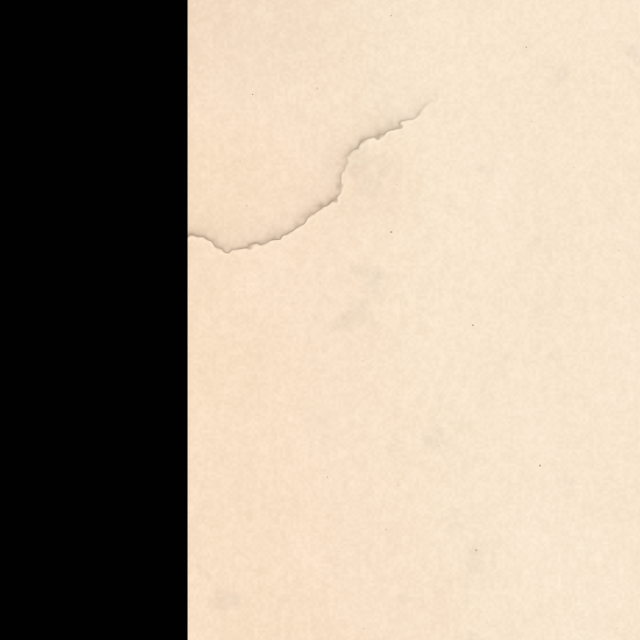
A Shadertoy shader for this texture:

```glsl
// Warm cream paper with a ragged torn crease, beside a black strip on the left.
// The crease is a polyline bent by noise, shaded softly above and crisply below;
// the paper is layered value noise, faint fibres and hash-scattered specks.

float hash(vec2 p) {
    vec3 q = fract(vec3(p.xyx) * 0.1031);
    q += dot(q, q.yzx + 33.33);
    return fract((q.x + q.y) * q.z);
}

float noise(vec2 p) {
    vec2 i = floor(p), f = fract(p);
    f = f * f * (3.0 - 2.0 * f);
    return mix(mix(hash(i), hash(i + vec2(1, 0)), f.x),
               mix(hash(i + vec2(0, 1)), hash(i + vec2(1, 1)), f.x), f.y);
}

float fbm(vec2 p) {
    float sum = 0.0, gain = 0.5;
    for (int i = 0; i < 4; i++) {
        sum += gain * noise(p);
        p = p * 2.03 + 17.1;
        gain *= 0.5;
    }
    return sum;
}

// Signed distance to the crease, positive above it.
float creaseDistance(vec2 p) {
    const int COUNT = 15;
    vec2 path[COUNT] = vec2[COUNT](
        vec2(0.280, 0.632), vec2(0.319, 0.629), vec2(0.355, 0.606),
        vec2(0.404, 0.618), vec2(0.436, 0.630), vec2(0.471, 0.646),
        vec2(0.488, 0.666), vec2(0.527, 0.690), vec2(0.538, 0.733),
        vec2(0.544, 0.759), vec2(0.566, 0.777), vec2(0.612, 0.798),
        vec2(0.651, 0.820), vec2(0.677, 0.841), vec2(0.697, 0.876));
    float nearest = 1.0, side = 1.0;
    for (int i = 0; i < COUNT - 1; i++) {
        vec2 a = path[i], ab = path[i + 1] - a, ap = p - a;
        float t = clamp(dot(ap, ab) / dot(ab, ab), 0.0, 1.0);
        nearest = min(nearest, length(ap - ab * t));
        // The path only moves rightwards, so one segment decides the side.
        if (ap.x >= 0.0 && ap.x < ab.x)
            side = ap.y > ab.y * ap.x / ab.x ? 1.0 : -1.0;
    }
    return nearest * side;
}

// Small dark flecks, at most one in each grid cell.
float specks(vec2 p, float cells, float chance) {
    vec2 g = p * cells, id = floor(g);
    vec2 centre = 0.2 + 0.6 * vec2(hash(id + 3.7), hash(id + 9.2));
    float radius = cells * mix(0.0012, 0.0028, hash(id + 5.1));
    float dot1 = 1.0 - smoothstep(0.2, 1.0, length(fract(g) - centre) / radius);
    return dot1 * step(hash(id + 21.3), chance) * mix(0.3, 1.0, hash(id + 14.6));
}

vec3 paper(vec2 p) {
    // Broad tint: peach on the left, paler toward the right.
    vec3 col = mix(vec3(0.968, 0.874, 0.768), vec3(0.972, 0.902, 0.810),
                   smoothstep(0.28, 0.85, p.x + 0.12 * (p.y - 0.5)));
    col -= vec3(0.022, 0.018, 0.014) * smoothstep(0.75, 1.0, p.y)
         * (1.0 - smoothstep(0.3, 0.75, p.x));

    // Blotches, grain and faint upright fibres.
    col += (fbm(p * 7.0) - 0.47) * vec3(0.012, 0.025, 0.035);
    col += (noise(p * 95.0) - 0.5) * vec3(0.012, 0.016, 0.020);
    col += (noise(p * 230.0 + 40.0) - 0.5) * vec3(0.026, 0.029, 0.034);
    col += (noise(p * vec2(170.0, 32.0) + 8.0) - 0.5) * 0.010;

    // Flecks and a few wide, weak smudges.
    col -= vec3(0.24, 0.25, 0.24) * specks(p, 9.0, 0.22);
    col -= vec3(0.07, 0.09, 0.09) * specks(p + 5.3, 17.0, 0.20);
    float smudge = smoothstep(0.64, 0.82, fbm(p * 16.0 + 31.0));
    return col - vec3(0.035, 0.030, 0.025) * smudge;
}

void mainImage(out vec4 fragColor, in vec2 fragCoord) {
    vec2 p = fragCoord / iResolution.xy;
    float pixel = 1.0 / iResolution.y;
    vec3 col = paper(p);

    // Ragged crease, fading out toward its upper right end.
    vec2 ragged = vec2(noise(p * 110.0), noise(p * 110.0 + 50.0)) - 0.5;
    float d = creaseDistance(p + ragged * 0.008);
    float fade = 1.0 - smoothstep(0.60, 0.70, p.x);
    float steep = smoothstep(0.525, 0.537, p.x) * (1.0 - smoothstep(0.545, 0.57, p.x));
    float strength = fade * (1.0 - 0.45 * steep);

    float lowerEdge = smoothstep(-0.0025 - pixel, 0.0005, d);
    float core = lowerEdge * exp(-max(d, 0.0) / 0.0045);
    float halo = lowerEdge * exp(-max(d, 0.0) / 0.022);
    float lip = exp(-pow((d + 0.005) / 0.003, 2.0));
    col -= vec3(0.20, 0.20, 0.19) * core * strength * mix(0.7, 1.1, noise(p * 60.0));
    col -= vec3(0.045, 0.045, 0.040) * halo * strength;
    col += vec3(0.012, 0.018, 0.022) * lip * strength;

    // Black strip with a straight, smoothed border.
    float sheet = smoothstep(-pixel, pixel, p.x - 0.293);
    fragColor = vec4(mix(vec3(0.002), clamp(col, 0.0, 1.0), sheet), 1.0);
}
```
